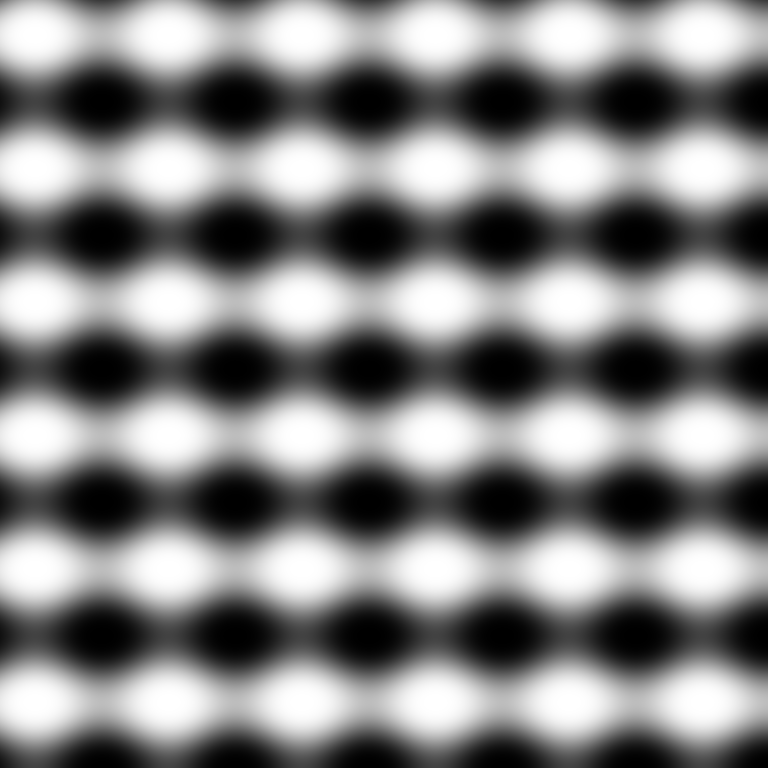
Write a WebGL 2 fragment shader that draws this pattern.

```glsl
#version 300 es
precision highp float;

uniform vec2 u_resolution;
out vec4 fragColor;

const float TAU = 6.2831853;

// Cosine wave along each axis, cresting at the given point
vec2 crestWaves(vec2 position, vec2 crest, float period) {
    return cos(TAU * (position - crest) / period);
}

// Weighted blend of both waves, remapped to 0..1
float blendWaves(vec2 waves, vec2 weights) {
    return 0.5 + 0.5 * dot(waves, weights) / (weights.x + weights.y);
}

// Soft contrast curve that flattens the crests and troughs
vec3 shade(float level, vec3 dark, vec3 light) {
    return mix(dark, light, smoothstep(0.0, 1.0, level));
}

void main() {
    vec2 uv = gl_FragCoord.xy / u_resolution;

    // Grid layout: about 5.75 repeats each way
    const float period = 0.1738;
    const vec2 firstCrest = vec2(0.0458, 0.9542);

    // Vertical variation is twice as strong, giving wide oval spots
    const vec2 axisWeights = vec2(1.0, 2.0);

    const vec3 black = vec3(0.0);
    const vec3 white = vec3(1.0);

    vec2 waves = crestWaves(uv, firstCrest, period);
    float level = blendWaves(waves, axisWeights);
    fragColor = vec4(shade(level, black, white), 1.0);
}
```
